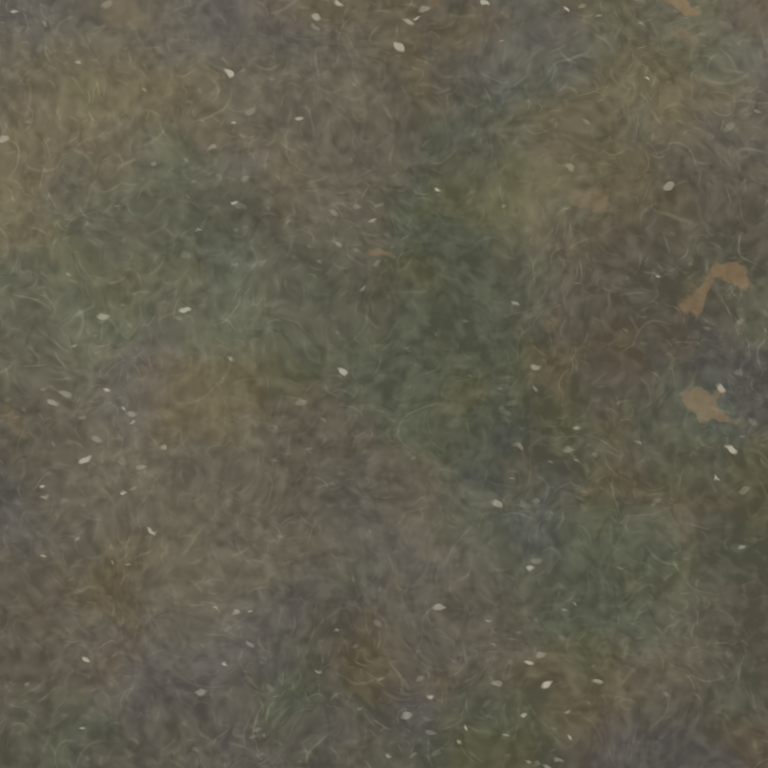
Write a Shadertoy shader that draws this texture.

```glsl
#define SOIL vec3(0.368, 0.349, 0.296)
#define MOSS_TINT vec3(-0.024, 0.004, -0.006)
#define RUST_TINT vec3(0.016, 0.000, -0.022)
#define SLATE_TINT vec3(-0.008, -0.006, 0.022)
#define LEAF vec3(0.53, 0.45, 0.35)
#define CHIP vec3(0.72, 0.70, 0.63)
#define GRAIN 0.125
#define MOTTLE 0.13
#define FIBRE 0.055
#define LEAF_CELLS 8.0
#define CHIP_CELLS 42.0

float hash(vec2 p) {
    return fract(sin(dot(p, vec2(127.1, 311.7))) * 43758.5453);
}

vec2 hash2(vec2 p) {
    return vec2(hash(p), hash(p + 37.3));
}

mat2 rotation(float a) {
    float c = cos(a), s = sin(a);
    return mat2(c, s, -s, c);
}

float noise(vec2 p) {
    vec2 i = floor(p), f = fract(p);
    f = f * f * (3.0 - 2.0 * f);
    return mix(mix(hash(i), hash(i + vec2(1, 0)), f.x),
               mix(hash(i + vec2(0, 1)), hash(i + vec2(1, 1)), f.x), f.y);
}

float fbm(vec2 p) {
    float sum = 0.0, amp = 0.5;
    for (int i = 0; i < 4; i++) {
        sum += amp * noise(p);
        p = rotation(0.6) * p * 2.03 + 17.1;
        amp *= 0.5;
    }
    return sum / 0.9375;
}

// Curved root hairs, one per cell, mostly lighter than the soil
float fibres(vec2 p, float width) {
    vec2 cell = floor(p);
    float sum = 0.0;
    for (int y = -1; y <= 1; y++)
    for (int x = -1; x <= 1; x++) {
        vec2 id = cell + vec2(x, y);
        vec2 r = hash2(id + 5.7), look = hash2(id + 71.9);
        vec2 q = rotation(6.2832 * r.x) * (p - id - hash2(id));
        q.y += (r.y - 0.5) * 1.8 * q.x * q.x;
        float reach = mix(0.3, 0.85, look.x);
        float line = 1.0 - smoothstep(0.2 * width, 1.6 * width, abs(q.y));
        float ends = 1.0 - smoothstep(0.3 * reach, reach, abs(q.x));
        sum += line * ends * mix(-0.45, 1.0, look.y);
    }
    return sum;
}

// Tan leaf scraps with ragged outlines, more common to the right
float leaves(vec2 uv) {
    vec2 p = uv * LEAF_CELLS, cell = floor(p);
    vec2 ragged = vec2(fbm(uv * 32.0), fbm(uv * 32.0 + 50.0)) - 0.5;
    float cover = 0.0;
    for (int y = -1; y <= 1; y++)
    for (int x = -1; x <= 1; x++) {
        vec2 id = cell + vec2(x, y);
        vec2 r = hash2(id + 13.4), look = hash2(id + 91.2);
        float keep = step(r.x, mix(0.08, 0.3, smoothstep(0.3, 0.8, id.x / LEAF_CELLS)));
        vec2 q = rotation(-0.7 + 1.6 * look.x) * (p - id - hash2(id + 2.1)) + 0.5 * ragged;
        float size = mix(0.1, 0.26, look.y * look.y);
        float d = length(q * vec2(0.75, 1.6)) - size;
        cover = max(cover, keep * mix(0.25, 0.85, r.y) * (1.0 - smoothstep(-0.06, 0.04, d)));
    }
    return cover;
}

// Small pale mineral chips, gathered in loose clusters
float chips(vec2 uv) {
    vec2 p = uv * CHIP_CELLS, cell = floor(p);
    float cover = 0.0;
    for (int y = -1; y <= 1; y++)
    for (int x = -1; x <= 1; x++) {
        vec2 id = cell + vec2(x, y);
        vec2 r = hash2(id + 23.8), look = hash2(id + 61.5);
        float cluster = smoothstep(0.5, 0.8, noise(id * 0.17 + 8.0));
        float keep = step(r.x, 0.035 + 0.3 * cluster);
        vec2 q = rotation(-0.6 + 1.5 * look.x) * (p - id - hash2(id + 4.6));
        q += 0.2 * (noise(p * 3.0) - 0.5);
        float size = mix(0.09, 0.24, look.y * look.y) + 0.25 * step(0.985, look.x);
        float d = length(q * vec2(0.7, 1.25)) - size;
        cover = max(cover, keep * mix(0.15, 0.9, r.y * r.y) * (1.0 - smoothstep(-0.1, 0.09, d)));
    }
    return cover;
}

void mainImage(out vec4 fragColor, in vec2 fragCoord) {
    vec2 uv = fragCoord / iResolution.xy;
    vec2 warp = vec2(fbm(uv * 9.0 + 3.0), fbm(uv * 9.0 + 31.0)) - 0.5;
    vec2 p = uv + 0.05 * warp;

    // Broad light, mottling and fine crumbs
    float light = 0.045 * smoothstep(0.3, 1.5, uv.y + 0.7 * (1.0 - uv.x)) - 0.01 * uv.x;
    float mottle = fbm(p * 7.0) - 0.5;
    float grain = 0.6 * noise(p * 75.0) + 0.4 * noise(rotation(0.8) * p * 150.0) - 0.5;
    float tone = light + MOTTLE * mottle + GRAIN * grain;

    // Tangled fibres at three sizes
    float tangle = fibres(p * 22.0, 0.045) + fibres(p * 38.0 + 9.0, 0.07)
                 + 0.8 * fibres(rotation(1.1) * p * 64.0, 0.11);
    tone += FIBRE * tangle * mix(0.5, 1.1, noise(uv * 8.0 + 40.0));
    tone = max(tone, -0.05 + 0.3 * (tone + 0.05));
    vec3 color = SOIL + tone * vec3(1.0, 0.97, 0.83);

    // Drifts of green, brown and grey
    color += MOSS_TINT * smoothstep(0.45, 0.75, fbm(p * 5.0 + 12.0));
    color += RUST_TINT * smoothstep(0.45, 0.75, fbm(p * 8.0 + 27.0));
    color += SLATE_TINT * smoothstep(0.45, 0.75, fbm(p * 6.0 + 64.0));

    // Scraps and chips lying on top
    color = mix(color, LEAF + 0.5 * GRAIN * grain + 0.15 * mottle, leaves(uv));
    color = mix(color, CHIP, chips(uv));
    fragColor = vec4(color, 1.0);
}
```
